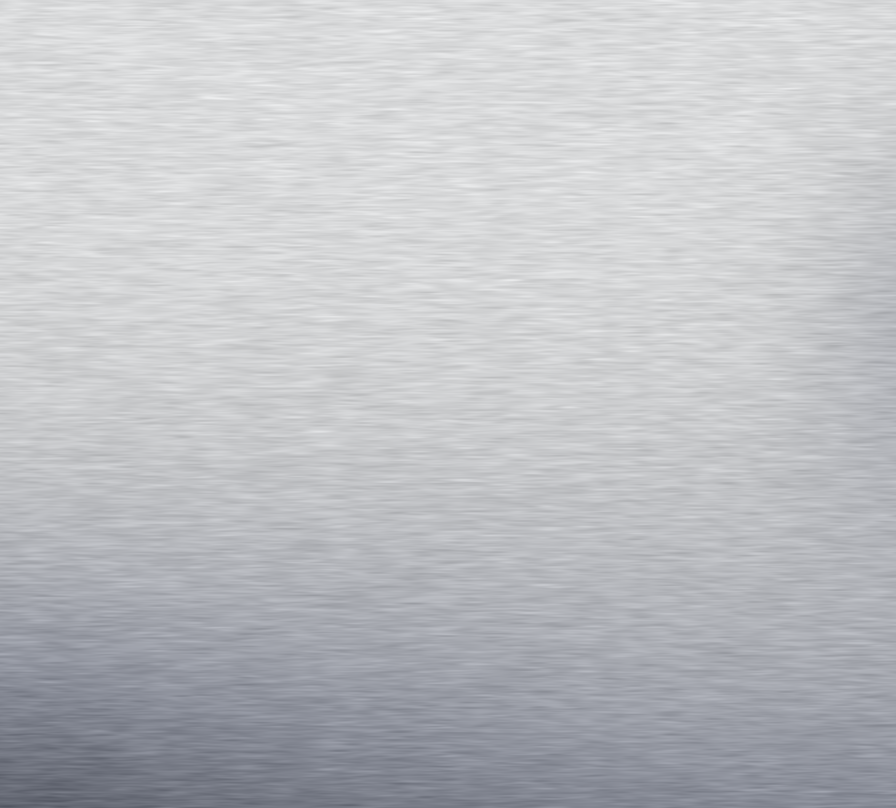
Write a WebGL 1 fragment shader that draws this texture.

```glsl
precision highp float;
uniform vec2 u_resolution;

vec3 hash3(vec2 cell) {
  vec3 q = fract(cell.xyx * vec3(0.1031, 0.1030, 0.0973));
  q += dot(q, q.yzx + 33.33);
  return fract((q.xxy + q.yzz) * q.zyx);
}

// Cellular noise: soft light and dark spots, stretched by the scale
float streaks(vec2 p, vec2 scale, float seed) {
  vec2 q = p * scale + seed;
  vec2 cell = floor(q);
  float sum = 0.0;
  for (int y = -1; y <= 1; y++) {
    for (int x = -1; x <= 1; x++) {
      vec2 neighbour = cell + vec2(float(x), float(y));
      vec3 rnd = hash3(neighbour);
      vec2 offset = q - neighbour - rnd.xy;
      float falloff = max(0.0, 1.0 - dot(offset, offset));
      sum += (2.0 * rnd.z - 1.0) * falloff * falloff;
    }
  }
  return sum;
}

// Short crisp scratches over slightly longer strokes
float brushedGrain(vec2 p) {
  float hair = streaks(p, vec2(52.0, 520.0), 133.1);
  float fine = streaks(p, vec2(32.0, 430.0), 17.3);
  float stroke = streaks(p, vec2(24.0, 270.0), 71.7);
  float patches = streaks(p, vec2(17.0, 110.0), 211.9);
  return 0.026 * hair + 0.030 * fine + 0.017 * stroke + 0.007 * patches;
}

// Broad lighting: bright top, dark lower left, shaded right edge
float sheen(vec2 uv) {
  float tone = 0.856 - 0.362 * pow(1.0 - uv.y, 2.6);
  float low = 1.0 - smoothstep(0.0, 0.5, uv.y);
  tone += low * mix(-0.055, 0.045, smoothstep(0.0, 0.9, uv.x));
  vec2 corner = uv / vec2(0.18, 0.22);
  tone -= 0.045 * exp(-dot(corner, corner));
  vec2 edge = (uv - vec2(1.03, 0.6)) / vec2(0.13, 0.26);
  tone -= 0.11 * exp(-dot(edge, edge));
  vec2 glow = (uv - vec2(0.5, 0.5)) / vec2(0.4, 0.25);
  return tone + 0.01 * exp(-dot(glow, glow));
}

// Neutral highlights turn to cool blue-grey in the shadows
vec3 steel(float tone) {
  vec3 shadowTint = vec3(-0.018, -0.003, 0.041);
  vec3 lightTint = vec3(-0.004, 0.000, 0.004);
  return tone + mix(shadowTint, lightTint, smoothstep(0.52, 0.86, tone));
}

void main() {
  vec2 uv = gl_FragCoord.xy / u_resolution;
  vec2 p = gl_FragCoord.xy / u_resolution.y;
  vec3 color = steel(sheen(uv)) + brushedGrain(p);
  gl_FragColor = vec4(clamp(color, 0.0, 1.0), 1.0);
}
```
